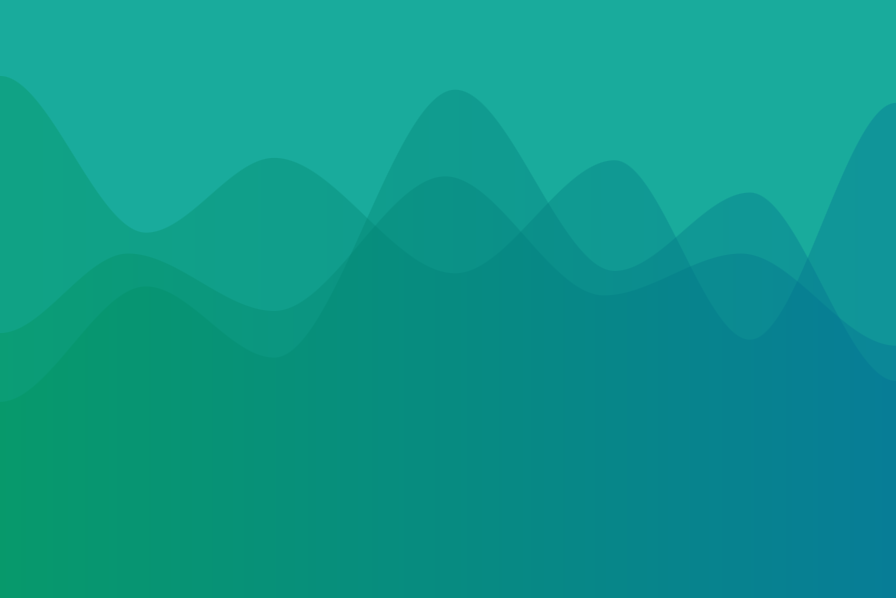
This background is drawn by a WebGL 1 fragment shader. Its source:

```glsl
precision highp float;
// Three translucent green-to-blue waves overlapping on a flat teal field.

uniform vec2 u_resolution;

// Height of a curve easing between seven crests and troughs.
float wave(float x, vec3 kneeA, vec2 kneeB, vec4 levelA, vec3 levelB) {
  float h = mix(levelA.x, levelA.y, smoothstep(0.0, kneeA.x, x));
  h = mix(h, levelA.z, smoothstep(kneeA.x, kneeA.y, x));
  h = mix(h, levelA.w, smoothstep(kneeA.y, kneeA.z, x));
  h = mix(h, levelB.x, smoothstep(kneeA.z, kneeB.x, x));
  h = mix(h, levelB.y, smoothstep(kneeB.x, kneeB.y, x));
  return mix(h, levelB.z, smoothstep(kneeB.y, 1.0, x));
}

// Coverage below the curve, softened over one pixel along its slope.
float fillBelow(vec2 p, vec3 kneeA, vec2 kneeB, vec4 levelA, vec3 levelB) {
  vec2 pixel = 1.0 / u_resolution;
  float h = wave(p.x, kneeA, kneeB, levelA, levelB);
  float rise = wave(p.x + pixel.x, kneeA, kneeB, levelA, levelB) - h;
  return clamp((h - p.y) / (pixel.y + abs(rise)) + 0.5, 0.0, 1.0);
}

void main() {
  vec2 p = gl_FragCoord.xy / u_resolution;
  vec3 color = vec3(0.098, 0.671, 0.612);
  vec3 tint = mix(vec3(0.0, 0.574, 0.348), vec3(0.0, 0.422, 0.582), p.x);
  float opacity = 0.35;

  // Wave starting high on the left
  float high = fillBelow(p, vec3(0.163, 0.306, 0.508), vec2(0.686, 0.837),
    vec4(0.873, 0.611, 0.736, 0.543), vec3(0.732, 0.432, 0.828));
  // Gentle middle wave
  float gentle = fillBelow(p, vec3(0.143, 0.306, 0.497), vec2(0.674, 0.827),
    vec4(0.443, 0.576, 0.480, 0.705), vec3(0.506, 0.576, 0.422));
  // Wave with the tall central crest
  float tall = fillBelow(p, vec3(0.163, 0.306, 0.508), vec2(0.686, 0.837),
    vec4(0.328, 0.521, 0.402, 0.850), vec3(0.547, 0.678, 0.363));

  color = mix(color, tint, opacity * high);
  color = mix(color, tint, opacity * gentle);
  color = mix(color, tint, opacity * tall);
  gl_FragColor = vec4(color, 1.0);
}
```
